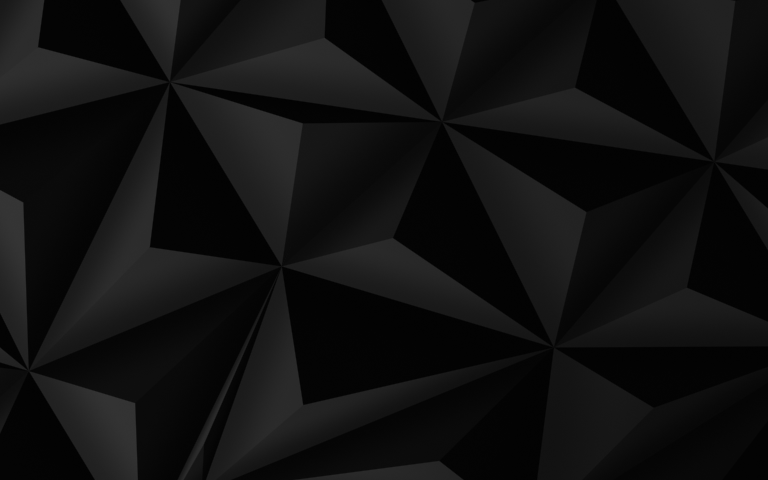
This background is drawn by a Shadertoy shader. Its source:

```glsl
// Dark faceted relief: a skewed lattice, bent by steps and sines, forms
// triangles, each raised to an off-centre peak. The three facets of a peak
// are lit from the lower left and sink into shadow toward the valleys.

const float PI = 3.14159;
const vec2 BASIS_A = vec2(0.567, -0.083);
const vec2 BASIS_B = vec2(0.233, -0.427);
const vec2 ORIGIN = vec2(0.354, 0.829);
const vec2 LIGHT_DIR = vec2(-0.77, -0.64);

float hash(vec2 p) {
    vec3 q = fract(p.xyx * vec3(0.1031, 0.1030, 0.0973));
    q += dot(q, q.yzx + 33.33);
    return fract((q.x + q.y) * q.z);
}

// Valley point of a lattice node
vec2 latticePoint(vec2 node) {
    vec2 p = ORIGIN + node.x * BASIS_A + node.y * BASIS_B;
    // Left columns sag, lower rows slide left, sines ripple the rest
    p += vec2(0.04, -0.215) * step(node.x, -0.5);
    p.x -= 0.4 * exp(-0.35 * max(node.x, 0.0)) * step(-0.5, node.x) * step(1.5, node.y);
    p.y += 0.043 * cos(PI * node.x) * sin(0.5 * PI * node.y);
    return p;
}

// Signed distance to the line a-b, positive on its left
float edgeDistance(vec2 p, vec2 a, vec2 b) {
    vec2 e = b - a;
    return (e.x * (p.y - a.y) - e.y * (p.x - a.x)) / length(e);
}

// Returns facet brightness times coverage, and coverage
vec2 facet(vec2 p, vec2 a, vec2 b, vec2 peak, float pixel) {
    float base = edgeDistance(p, a, b);
    float inside = min(base, min(edgeDistance(p, b, peak), edgeDistance(p, peak, a)));
    float coverage = clamp(0.5 + inside / pixel, 0.0, 1.0);

    vec2 e = normalize(b - a);
    float lit = 0.03 + smoothstep(-0.75, 0.75, dot(vec2(e.y, -e.x), LIGHT_DIR));
    float height = clamp(base / edgeDistance(peak, a, b), 0.0, 1.0);
    float falloff = mix(mix(0.15, 0.6, lit), 1.0, smoothstep(0.0, 0.75, height));
    return vec2(lit * falloff, 1.0) * coverage;
}

// Three facets around the weighted peak of a counter-clockwise triangle
vec2 pyramid(vec2 p, vec2 a, vec2 b, vec2 c, vec3 weights, float pixel) {
    vec2 peak = a * weights.x + b * weights.y + c * weights.z;
    return facet(p, a, b, peak, pixel)
         + facet(p, b, c, peak, pixel)
         + facet(p, c, a, peak, pixel);
}

// Peak weights for the near, below and right corners
vec3 nearWeights(vec2 node) {
    float below = 0.33 - 0.2 * cos(0.5 * PI * node.x) * cos(PI * node.y);
    float right = (1.0 - below) * (0.5 + 0.09 * sin(0.5 * PI * node.x));
    return vec3(1.0 - below - right, below, right);
}

// Peak weights for the far, right and below corners
vec3 farWeights(vec2 node) {
    float shift = 0.08 * cos(0.5 * PI * node.x) * cos(PI * node.y);
    return vec3(0.3 - shift, 0.32, 0.38 + shift);
}

// Coverage-weighted brightness of the whole relief
float relief(vec2 p, float pixel) {
    vec2 cell = floor(inverse(mat2(BASIS_A, BASIS_B)) * (p - ORIGIN));
    vec2 sum = vec2(0.0);
    for (int j = -2; j <= 2; j++) {
        for (int i = -2; i <= 2; i++) {
            vec2 node = cell + vec2(i, j);
            vec2 near = latticePoint(node);
            vec2 right = latticePoint(node + vec2(1.0, 0.0));
            vec2 below = latticePoint(node + vec2(0.0, 1.0));
            vec2 far = latticePoint(node + 1.0);
            sum += pyramid(p, near, below, right, nearWeights(node), pixel);
            sum += pyramid(p, far, right, below, farWeights(node), pixel);
        }
    }
    return sum.x / max(sum.y, 0.001);
}

// Light fades to the right and into the lower right corner
float ambientFade(vec2 uv) {
    float across = mix(1.15, 0.7, smoothstep(0.0, 0.9, uv.x));
    float corner = smoothstep(0.0, 0.55, length(uv - vec2(1.0, 0.0)));
    return across * mix(0.45, 1.0, corner);
}

void mainImage(out vec4 fragColor, in vec2 fragCoord) {
    vec2 p = fragCoord / iResolution.y;
    float brightness = relief(p, 1.3 / iResolution.y);
    float gray = 0.01 + 0.165 * brightness * ambientFade(fragCoord / iResolution.xy);

    // Faint grain hides banding in the dark gradients
    gray += (hash(fragCoord) - 0.5) / 255.0;
    fragColor = vec4(vec3(gray), 1.0);
}
```
